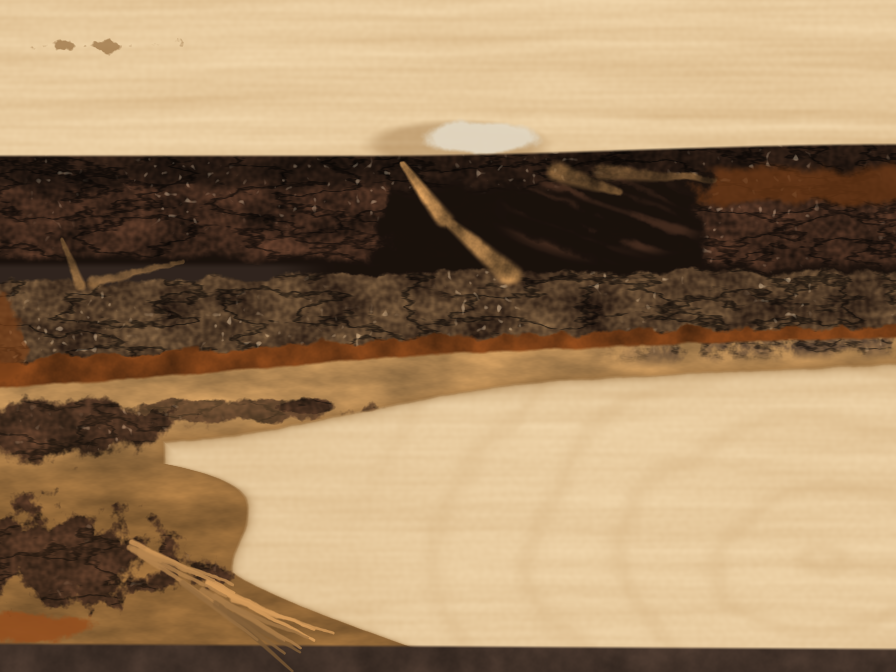
This texture is drawn by a Shadertoy shader. Its source:

```glsl
// Two pale sawn boards with a band of dark, craggy bark between them.
// Layers bounded by smooth curves are painted from back to front;
// gradient noise gives the grain, crust, stains and ragged edges.
const vec3 CREAM = vec3(.925, .815, .645);
const vec3 GRAIN = vec3(.82, .68, .49);
const vec3 TAN = vec3(.67, .50, .30);
const vec3 OCHRE = vec3(.55, .39, .21);
const vec3 RUST = vec3(.46, .24, .09);
const vec3 CRUST = vec3(.44, .33, .22);
const vec3 UMBER = vec3(.33, .21, .145);
const vec3 SOOT = vec3(.10, .065, .045);
const vec3 FLOOR = vec3(.25, .19, .155);
const vec3 STRAW = vec3(.70, .51, .30);
const float EDGE = .003;
const float RAGGED = .022;
const int STRANDS = 15;

float hash(float n) { return fract(sin(n * 91.7) * 4375.5); }

vec2 gradient(vec2 cell) {
  float a = 6.2832 * fract(sin(dot(cell, vec2(127.1, 311.7))) * 4375.8);
  return vec2(cos(a), sin(a));
}

float noise(vec2 p) {
  vec2 i = floor(p), f = p - i, u = f * f * (3. - 2. * f), e = vec2(1, 0);
  return mix(mix(dot(gradient(i), f), dot(gradient(i + e), f - e), u.x),
    mix(dot(gradient(i + e.yx), f - e.yx), dot(gradient(i + 1.), f - 1.), u.x), u.y);
}

float fbm(vec2 p) {
  float sum = 0., amp = .6;
  for (int i = 0; i < 5; i++) {
    sum += amp * noise(p);
    p = mat2(1.6, 1.2, -1.2, 1.6) * p + 3.7;
    amp *= .55;
  }
  return sum;
}

float over(float d) { return smoothstep(-EDGE, EDGE, d); }

// Soft ellipse with a noisy border
float stain(vec2 p, vec2 centre, vec2 radius, float rough) {
  return smoothstep(0., .3, 1. - length((p - centre) / radius) + rough);
}

// Tapered fibre from a to b
float splinter(vec2 p, vec2 a, vec2 b, float width) {
  vec2 ab = b - a;
  float h = clamp(dot(p - a, ab) / dot(ab, ab), 0., 1.), w = width * (1. - .65 * h);
  return 1. - smoothstep(w * .4, w + .001, length(p - a - ab * h));
}

vec3 bark(vec2 p, vec3 deep, vec3 crust) {
  float lumps = fbm(p * vec2(13, 23)), crack = abs(fbm(p * vec2(8, 25) + 7.));
  vec3 c = mix(deep, crust, clamp(.58 + 1.1 * lumps + .5 * noise(p * 125.), 0., 1.3));
  float glint = smoothstep(.28, .55, noise(p * 95. + 3.)) * smoothstep(-.05, .25, noise(p * 9.));
  return c * mix(.5, 1., smoothstep(0., .08, crack)) + vec3(.30, .28, .24) * glint;
}

vec3 sawnWood(vec2 p, float streaks) {
  float warp = fbm(p * vec2(1.5, 4));
  float lines = noise(vec2(p.x * 1.7, p.y * 42. + warp * 2.)) + .5 * noise(p * vec2(5, 130));
  return mix(CREAM, GRAIN, clamp(.2 + streaks * lines + .35 * warp + .12 * noise(p * 110.), -.1, 1.));
}

void mainImage(out vec4 fragColor, in vec2 fragCoord) {
  vec2 p = fragCoord / iResolution.y;
  float x = p.x, y = p.y, rough = fbm(p * 17.), ry = y + RAGGED * rough;

  // Layer borders
  float upperBoard = .768 + .017 * smoothstep(.55, 1.33, x);
  float barkTop = .583 + .012 * smoothstep(.2, .7, x);
  float rustTop = .462 + .064 * x - .0185 * x * x;
  float rustBase = .422 + .057 * smoothstep(-.1, .85, x) + .018 * smoothstep(.7, 1.33, x);
  float lowerBoard = .34 + .09 * smoothstep(.2, .85, x) + .028 * clamp((x - .75) / .58, 0., 1.);
  float lobe = .368 - .12 * pow(max(y - .236, 0.) / .073, 3.)
    - .024 * (1. - smoothstep(.15, .23, y)) + .245 * pow(max(.149 - y, 0.) / .104, 1.2);

  // Lower board with growth rings
  vec3 col = sawnWood(p, .34);
  float rings = length((p - vec2(1.22, .17)) * vec2(1, 1.5)) + .07 * fbm(p * 4.);
  col = mix(col, GRAIN, .25 * pow(.5 + .5 * sin(rings * 48.), 6.) * smoothstep(.45, .7, x));

  // Inner wood, its brown rim and stains
  float inner = max(y - lowerBoard, max(lobe, .245) - x) + .004 * rough;
  vec3 flesh = mix(OCHRE, TAN, smoothstep(.28, .4, y) + .25 * smoothstep(.2, .32, y));
  col = mix(col, flesh * (1. + .45 * fbm(p * vec2(9, 24))), over(inner));
  col = mix(col, OCHRE, .55 * exp(-abs(inner) * 150.));
  float dirt = stain(p, vec2(.07, .357), vec2(.2, .052), 1.1 * rough);
  dirt = max(dirt, .75 * stain(p, vec2(.34, .39), vec2(.19, .017), 1.5 * rough));
  dirt = max(dirt, stain(p, vec2(.46, .395), vec2(.05, .013), rough));
  dirt = max(dirt, stain(p, vec2(.08, .165), vec2(.2, .075), 1.6 * rough));
  col = mix(col, bark(p, SOOT, UMBER), .9 * dirt * over(inner));
  col = mix(col, RUST * 1.25, .85 * stain(p, vec2(.03, .067), vec2(.12, .027), rough));
  float ash = smoothstep(.85, 1.05, x) * smoothstep(-.036, -.012, y - rustBase);
  col = mix(col, bark(p, FLOOR, CRUST * 1.25), ash * smoothstep(-.2, .1, rough));

  // Rust strip, lower bark, shadowed gap
  col = mix(col, RUST * (1. + .7 * rough), over(y - rustBase + .006 * rough));
  col = mix(col, bark(p, SOOT * 1.5, CRUST), over(ry - rustTop));
  col = mix(col, RUST, .7 * stain(p, vec2(0, .5), vec2(.04, .06), rough));
  float sheen = (1. - smoothstep(.4, .5, x)) * (1. - smoothstep(.6, .612, y));
  col = mix(col, mix(SOOT, FLOOR * .75, sheen), over(ry - barkTop));

  // Upper log: two bark flanks, rust seam, dark crown, fibrous hollow
  float left = smoothstep(.608, .622, ry) * (1. - smoothstep(.555, .58, x + .08 * rough));
  float right = smoothstep(.595, .612, ry) * smoothstep(1.03, 1.06, x + .06 * rough);
  col = mix(col, bark(p, SOOT, UMBER), max(left, right));
  col = mix(col, RUST * .85, .8 * right * smoothstep(.692, .705, ry));
  float crown = smoothstep(0., .02, ry - mix(.712, .738, smoothstep(.9, 1.1, x)));
  col = mix(col, bark(p, SOOT * .7, SOOT * 2.), crown);
  vec2 along = mat2(.93, .37, -.37, .93) * p * vec2(5, 75);
  float fibres = smoothstep(.05, .5, noise(along + .8 * rough));
  col = mix(col, UMBER, .7 * fibres * stain(p, vec2(.9, .68), vec2(.17, .075), 0.));

  // Torn splinters
  vec2 w = p + .012 * vec2(rough, -rough);
  float torn = max(splinter(w, vec2(.66, .675), vec2(.6, .755), .016), splinter(w, vec2(.76, .59), vec2(.65, .685), .022));
  torn = max(torn, .7 * splinter(w, vec2(.83, .745), vec2(.92, .715), .02));
  torn = max(torn, .6 * splinter(w, vec2(.89, .745), vec2(1.06, .735), .014));
  torn = max(torn, .8 * splinter(w, vec2(.12, .575), vec2(.09, .645), .01));
  torn = max(torn, .6 * splinter(w, vec2(.14, .578), vec2(.27, .612), .012));
  col = mix(col, STRAW * (.85 + 1.2 * rough), torn);

  // Upper board with pale knot and scuff
  vec3 board = mix(sawnWood(p, .5), OCHRE, .35 * stain(p, vec2(.68, .785), vec2(.15, .04), 0.));
  board = mix(board, vec3(.89, .85, .77), .9 * stain(p, vec2(.715, .795), vec2(.1, .026), .4 * rough));
  float scuff = stain(p, vec2(.16, .932), vec2(.12, .012), 2.5 * rough - .4);
  col = mix(col, mix(board, OCHRE, .65 * scuff), over(y - upperBoard));

  // Floor strip and loose straw
  col = mix(FLOOR * (1. + .5 * rough), col, over(y - .042 + .006 * x));
  for (int i = 0; i < STRANDS; i++) {
    float k = float(i), t = hash(k + 1.), s = hash(k + 31.);
    vec2 root = vec2(.19 + .16 * t, .17 - .09 * t + .03 * s);
    vec2 tip = root + vec2(.09 + .07 * s, -.045 - .055 * hash(k + 57.));
    col = mix(col, STRAW * (.65 + .6 * s), .85 * splinter(w, root, tip, .0055));
  }
  fragColor = vec4(clamp(col, 0., 1.), 1);
}
```
